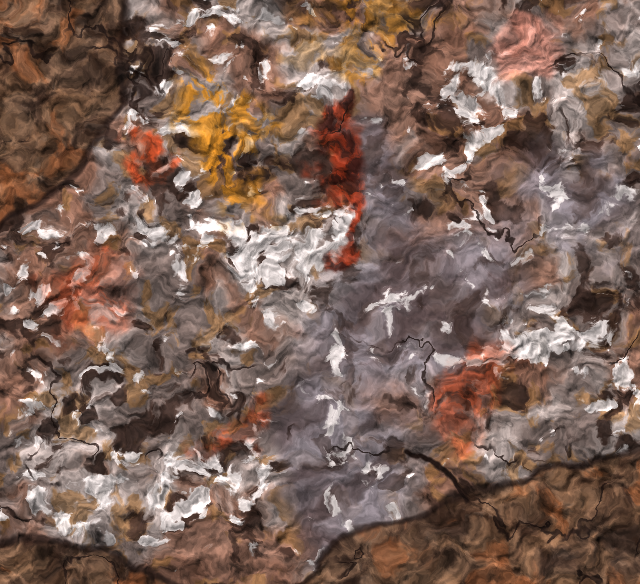
Reproduce this texture procedurally as a Shadertoy shader.

```glsl
// Weathered ore rock: grey mineral crust with rust, ochre and white flakes,
// a smooth slate vein and darker brown ledges at the corners.
// Warped fbm gives the patches, and its slope lights the rough surface.

float hash(vec2 p) {
    return fract(sin(dot(p, vec2(127.1, 311.7))) * 43758.5453);
}

float noise(vec2 p) {
    vec2 i = floor(p), f = fract(p);
    f = f * f * (3.0 - 2.0 * f);
    return mix(mix(hash(i), hash(i + vec2(1, 0)), f.x),
               mix(hash(i + vec2(0, 1)), hash(i + vec2(1, 1)), f.x), f.y);
}

float fbm(vec2 p) {
    float sum = 0.0, amp = 0.5;
    for (int i = 0; i < 5; i++) {
        sum += amp * noise(p);
        p = mat2(1.6, 1.2, -1.2, 1.6) * p + 17.3;
        amp *= 0.5;
    }
    return sum;
}

vec2 fbm2(vec2 p) {
    return vec2(fbm(p), fbm(p + 31.7)) - 0.48;
}

// Soft elliptical region
float blob(vec2 p, vec2 center, vec2 radius) {
    return smoothstep(1.2, 0.55, length((p - center) / radius));
}

float segment(vec2 p, vec2 a, vec2 b) {
    vec2 pa = p - a, ba = b - a;
    return length(pa - ba * clamp(dot(pa, ba) / dot(ba, ba), 0.0, 1.0));
}

float height(vec2 p) {
    return fbm(p * vec2(15.0, 19.0)) + 0.5 * fbm(p * 42.0 + 9.0);
}

void mainImage(out vec4 fragColor, in vec2 fragCoord) {
    vec2 p = fragCoord / iResolution.y;
    vec2 q = p + 0.24 * fbm2(p * 7.0) + 0.06 * fbm2(p * 32.0);  // ragged regions
    vec2 w = p + 0.06 * fbm2(p * 20.0 + 7.0);                   // curly grain
    vec2 e = p + 0.09 * fbm2(p * 8.0 + 3.0);                    // ledge outlines
    float grain = fbm(w * 48.0 + 70.0);

    // Grey crust with scattered rust
    vec3 col = mix(vec3(0.42, 0.36, 0.34), vec3(0.64, 0.58, 0.56),
                   smoothstep(0.36, 0.62, fbm(w * 13.0)));
    float rust = smoothstep(0.47, 0.62, fbm(w * 9.0 + 40.0));
    col = mix(col, vec3(0.48, 0.32, 0.25), 0.75 * rust);
    col = mix(col, vec3(0.52, 0.37, 0.23), 0.7 * smoothstep(0.52, 0.64, fbm(w * 28.0 + 81.0)));

    // Slate vein with slanting grooves
    float slate = max(max(blob(q, vec2(0.70, 0.48), vec2(0.19, 0.20)),
                          blob(q, vec2(0.59, 0.19), vec2(0.13, 0.22))),
                      max(blob(q, vec2(0.98, 0.65), vec2(0.15, 0.09)),
                          blob(q, vec2(0.64, 0.72), vec2(0.10, 0.11))));
    vec2 along = mat2(0.8, -0.6, 0.6, 0.8) * w;
    float groove = fbm(along * vec2(9.0, 30.0) + 5.0);
    vec3 slateCol = mix(vec3(0.32, 0.27, 0.28), vec3(0.56, 0.52, 0.55),
                        smoothstep(0.28, 0.66, groove));
    col = mix(col, slateCol, 0.85 * slate);

    // Pits
    float pit = smoothstep(0.41, 0.31, fbm(w * 25.0 + 60.0));
    col = mix(col, vec3(0.20, 0.14, 0.12), pit * (0.85 - 0.4 * slate));

    // White flakes, dense in a few areas
    float white = max(max(blob(q, vec2(0.45, 0.60), vec2(0.11, 0.10)),
                          blob(q, vec2(0.85, 0.79), vec2(0.11, 0.08))),
                      max(blob(q, vec2(0.95, 0.40), vec2(0.12, 0.10)),
                          blob(q, vec2(0.20, 0.17), vec2(0.26, 0.11))));
    white = max(white, 0.8 * blob(q, vec2(0.29, 0.67), vec2(0.06, 0.12)));
    white = max(white, 0.6 * blob(q, vec2(0.40, 0.91), vec2(0.18, 0.08)));
    white = max(white, 0.45 * blob(q, vec2(0.10, 0.50), vec2(0.16, 0.24)));
    float flake = smoothstep(0.0, 0.09, fbm(w * vec2(30.0, 36.0) + 23.0)
                             - 0.68 + 0.23 * white + 0.08 * slate);
    col = mix(col, vec3(0.86, 0.82, 0.81), 0.92 * flake);

    // Mineral stains, broken up by the grain
    float broken = smoothstep(0.36, 0.54, grain);
    float ochre = max(blob(q, vec2(0.37, 0.75), vec2(0.07, 0.11)),
                      0.6 * blob(q, vec2(0.62, 0.97), vec2(0.16, 0.05)));
    col = mix(col, vec3(0.74, 0.47, 0.12), 0.85 * ochre * broken);
    float orange = max(max(blob(q, vec2(0.23, 0.70), vec2(0.035, 0.055)),
                           0.55 * blob(q, vec2(0.16, 0.51), vec2(0.12, 0.07))),
                       max(0.6 * blob(q, vec2(0.82, 0.34), vec2(0.07, 0.08)),
                           0.6 * blob(q, vec2(0.43, 0.24), vec2(0.05, 0.06))));
    col = mix(col, vec3(0.78, 0.31, 0.17), orange * (0.35 + 0.6 * broken));
    col = mix(col, vec3(0.77, 0.50, 0.43), 0.75 * blob(q, vec2(0.93, 0.90), vec2(0.08, 0.07)));
    float blood = max(blob(q, vec2(0.54, 0.72), vec2(0.065, 0.07)),
                      smoothstep(0.025, 0.008, segment(q, vec2(0.54, 0.58), vec2(0.55, 0.90))));
    col = mix(col, mix(vec3(0.23, 0.09, 0.07), vec3(0.58, 0.17, 0.08), broken), 0.8 * blood);

    // Brown ledges: upper left slab, lower edge
    float slab = min(0.225 - e.x, e.y - 0.60 - e.x);
    float rim = max(min((e.x - 0.50) * 0.9, 0.09 + 0.27 * (e.x - 0.6)),
                    0.09 - 0.4 * max(e.x - 0.07, 0.0));
    float ledge = max(slab, rim - e.y);
    vec3 brown = mix(vec3(0.20, 0.14, 0.11), vec3(0.47, 0.34, 0.25),
                     smoothstep(0.32, 0.65, 0.5 * groove + 0.5 * grain));
    brown = mix(brown, vec3(0.58, 0.33, 0.19), 0.6 * smoothstep(0.52, 0.66, fbm(w * 18.0 + 90.0)));
    col = mix(col, brown, 0.9 * smoothstep(-0.004, 0.006, ledge));

    // Crevices: ledge shadow, one long crack, thin random ones
    float crack = 0.75 * smoothstep(0.012, 0.002, abs(ledge));
    crack = max(crack, smoothstep(0.007, 0.002, segment(e, vec2(0.72, 0.25), vec2(0.79, 0.13))));
    float seam = smoothstep(0.013, 0.003, abs(fbm(w * 6.0 + 11.0) - 0.47));
    crack = max(crack, 0.8 * seam * smoothstep(0.46, 0.58, fbm(p * 8.0 + 55.0)));
    col = mix(col, vec3(0.13, 0.09, 0.08), crack);

    // Light from the upper left
    float slope = height(w) - height(w + vec2(-0.003, 0.006));
    col *= 1.0 + slope * mix(3.2, 1.9, slate);
    col += 0.10 * (grain - 0.48);
    fragColor = vec4(clamp(col, 0.0, 1.0), 1.0);
}
```
